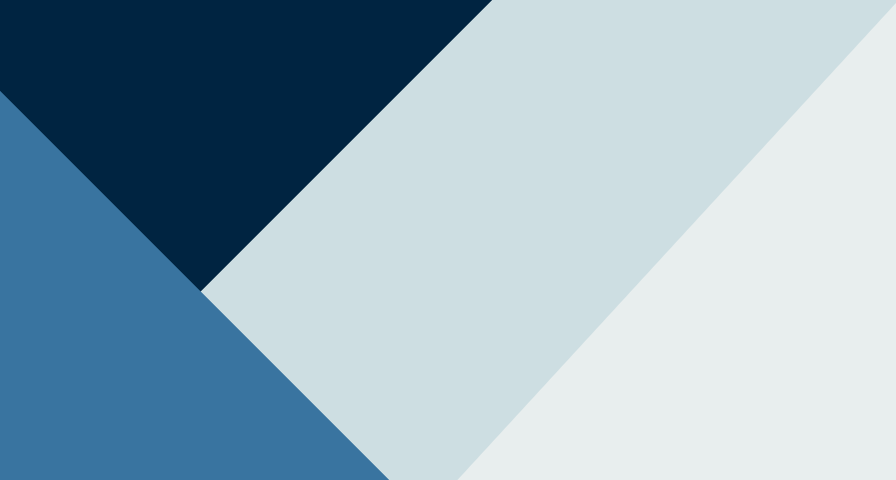
Write a WebGL 1 fragment shader that draws this background.

```glsl
precision highp float;

uniform vec2 u_resolution;

const vec3 NAVY = vec3(0.0, 0.141, 0.255);
const vec3 BLUE = vec3(0.224, 0.455, 0.627);
const vec3 PALE = vec3(0.804, 0.871, 0.886);
const vec3 OFF_WHITE = vec3(0.910, 0.933, 0.933);

// Edge end points, in units of the canvas height
const vec2 BLUE_TOP = vec2(0.0, 0.811);
const vec2 BLUE_BOTTOM = vec2(0.811, 0.0);
const vec2 NAVY_BOTTOM = vec2(0.0255, 0.0);
const vec2 NAVY_TOP = vec2(1.0255, 1.0);
const vec2 WHITE_BOTTOM = vec2(0.953, 0.0);
const vec2 WHITE_TOP = vec2(1.866, 0.993);

// Smooth coverage of the half plane to the right of the line from a to b
float rightOf(vec2 p, vec2 a, vec2 b) {
    vec2 dir = normalize(b - a);
    float dist = dot(p - a, vec2(dir.y, -dir.x));
    return clamp(dist * u_resolution.y + 0.5, 0.0, 1.0);
}

void main() {
    vec2 p = gl_FragCoord.xy / u_resolution.y;

    // Flat planes, layered from back to front
    vec3 color = mix(PALE, OFF_WHITE, rightOf(p, WHITE_BOTTOM, WHITE_TOP));
    color = mix(color, NAVY, rightOf(p, NAVY_TOP, NAVY_BOTTOM));
    color = mix(color, BLUE, rightOf(p, BLUE_TOP, BLUE_BOTTOM));

    gl_FragColor = vec4(color, 1.0);
}
```
